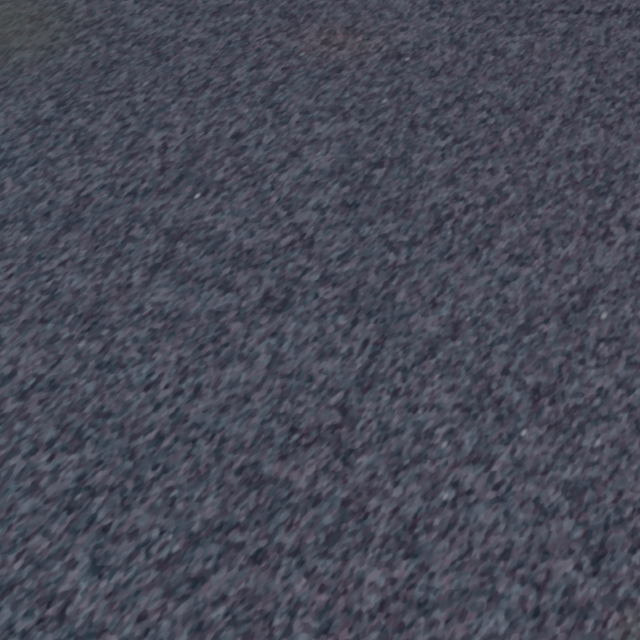
Reproduce this texture procedurally as a Shadertoy shader.

```glsl
const vec3 ASPHALT = vec3(0.281, 0.289, 0.342);
const vec3 TINT_AXIS = vec3(0.032, -0.016, -0.012);   // purple to teal
const vec3 DUST = vec3(0.295, 0.305, 0.305);
const vec3 RUST = vec3(0.330, 0.295, 0.315);
const vec3 CHIP = vec3(0.56, 0.58, 0.60);
const vec2 GRAIN_FREQ = vec2(88.0, 62.0);  // grains per canvas at the near edge
const float FINE_RATIO = 1.6;
const float COARSE_CONTRAST = 0.150;
const float FINE_CONTRAST = 0.135;
const float RECESSION = 0.34;  // shrinkage towards the far edge
const float SLANT = 0.50;      // sideways lean of the grains
const float SOFTNESS = 5.2;    // higher gives crisper grains
const float CHIP_SPACING = 6.0;
const float CHIP_CHANCE = 0.09;
const float CHIP_RADIUS = 0.080;

vec3 hash3(vec2 cell) {
    vec3 p = fract(cell.xyx * vec3(0.1031, 0.1030, 0.0973));
    p += dot(p, p.yxz + 33.33);
    return fract((p.xxy + p.yzz) * p.zyx);
}

// Ground plane in perspective, sheared along the grain direction
vec2 groundPlane(vec2 uv) {
    vec2 ground = vec2(uv.x - 0.5, uv.y) / (1.0 - RECESSION * uv.y);
    ground.x -= SLANT * ground.y;
    return ground * GRAIN_FREQ;
}

// Soft cellular noise: x is tone, y is tint, both centred on zero
vec2 grains(vec2 p) {
    vec2 base = floor(p);
    vec2 total = vec2(0.0);
    float weightSum = 0.0;
    for (int j = -1; j <= 1; j++) {
        for (int i = -1; i <= 1; i++) {
            vec2 cell = base + vec2(i, j);
            vec2 offset = cell + hash3(cell).xy - p;
            float weight = exp(-SOFTNESS * dot(offset, offset));
            total += weight * (hash3(cell + 71.7).xy - 0.5);
            weightSum += weight;
        }
    }
    return total / weightSum;
}

// Sparse pale stones, one at most per cell
float chips(vec2 p) {
    vec2 cell = floor(p);
    vec3 rnd = hash3(cell + 19.3);
    vec3 shape = hash3(cell + 143.1);
    float radius = CHIP_RADIUS * mix(0.7, 1.2, shape.x);
    float dist = length(p - cell - mix(vec2(0.2), vec2(0.8), rnd.xy));
    float present = step(rnd.z, CHIP_CHANCE);
    return present * mix(0.25, 0.85, shape.y) * (1.0 - smoothstep(0.2 * radius, 1.4 * radius, dist));
}

// Broad uneven wear from layered sines
float wear(vec2 p) {
    return sin(7.0 * p.x + 2.0 * sin(5.0 * p.y)) * 0.5
         + sin(11.0 * p.y - 6.0 * p.x + 1.3) * 0.3
         + sin(23.0 * p.x + 17.0 * p.y) * 0.2;
}

float smudge(vec2 uv, vec2 centre, vec2 size) {
    vec2 d = (uv - centre) / size;
    return exp(-dot(d, d));
}

void mainImage(out vec4 fragColor, in vec2 fragCoord) {
    vec2 uv = fragCoord / iResolution.xy;
    vec2 ground = groundPlane(uv);

    // Grain layers, calmer in the distance
    vec2 coarse = grains(ground);
    vec2 fine = grains(ground * FINE_RATIO + 37.0);
    float nearness = mix(1.22, 0.80, uv.y);
    float tone = COARSE_CONTRAST * coarse.x + FINE_CONTRAST * fine.x;
    float tint = coarse.y + 0.7 * fine.y + 0.06 * wear(uv.yx + 0.4) + 0.25 * (uv.x - 0.5);

    // Road surface and stains
    vec3 color = ASPHALT + 0.003 * wear(uv) - 0.008 * smoothstep(0.7, 1.0, uv.y);
    float dust = smudge(uv, vec2(0.0, 0.96), vec2(0.13, 0.07));
    float rust = smudge(uv, vec2(0.53, 0.935), vec2(0.07, 0.025));
    color = mix(color, RUST, 0.6 * rust);
    color = mix(color, DUST, 0.8 * dust);
    color = mix(color, DUST, 0.6 * smudge(uv, vec2(1.0, 0.01), vec2(0.035)));
    color += nearness * (1.0 - 0.45 * dust) * (tone + tint * TINT_AXIS);

    // Thin crack near the far right edge
    float crackY = 0.968 + 0.05 * (uv.x - 0.65) + 0.003 * sin(38.0 * uv.x) + 0.0015 * sin(91.0 * uv.x);
    float crack = (1.0 - smoothstep(0.001, 0.005, abs(uv.y - crackY))) * smoothstep(0.62, 0.8, uv.x);
    color -= 0.05 * crack;

    color = mix(color, CHIP, chips(ground / CHIP_SPACING));
    fragColor = vec4(clamp(color, 0.0, 1.0), 1.0);
}
```
